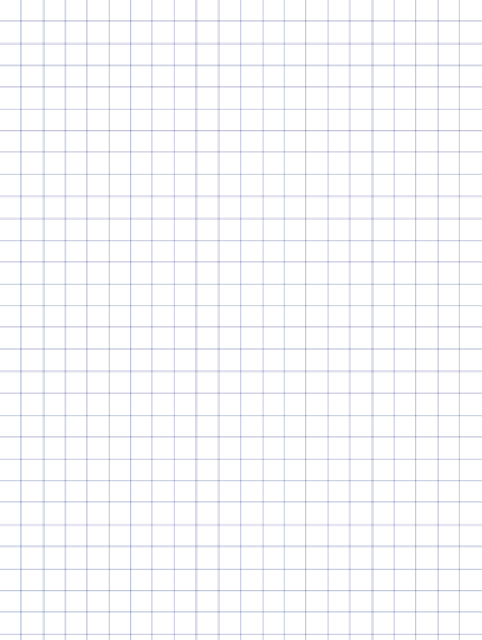
This pattern is drawn by a WebGL 1 fragment shader. Its source:

```glsl
precision highp float;

uniform vec2 u_resolution;

float hash(float n) {
    return fract(sin(n * 12.9898 + 4.1) * 43758.5453);
}

// Light absorbed by the ruled line nearest to coord; pixel is the filter width.
vec3 ruledInk(float coord, float period, float lastLine, float seed, float pixel) {
    float n = clamp(floor((coord - 17.0) / period + 0.5), 0.0, lastLine);

    // Slow beat along the sheet: lines drift and turn from crisp to soft
    float beat = 6.28318 * (n - 1.0) / 7.45;
    float softness = smoothstep(0.5, 0.9, cos(beat));
    float ideal = 17.0 + period * n + 0.3 * sin(beat);
    float center = mix(floor(ideal) + 0.5, floor(ideal + 0.5), softness);
    float halfWidth = mix(0.5, 1.0, softness);
    float coverage = clamp((halfWidth - abs(coord - center)) / pixel + 0.5, 0.0, 1.0);

    // Small changes of hue and strength from line to line
    vec3 violet = vec3(0.185, 0.195, 0.105);
    vec3 blue = vec3(0.215, 0.175, 0.115);
    vec3 ink = mix(violet, blue, hash(n + seed));
    float strength = mix(0.85, 1.25, hash(n * 1.7 + seed + 31.0));
    return ink * strength * coverage * mix(1.0, 0.62, softness);
}

void main() {
    // Canvas height is 512 units, measured from the top left
    float pixel = 512.0 / u_resolution.y;
    vec2 p = vec2(gl_FragCoord.x, u_resolution.y - gl_FragCoord.y) * pixel;

    vec3 columns = ruledInk(p.x, 17.53, 20.0, 3.0, pixel);
    vec3 rows = ruledInk(p.y, 17.51, 28.0, 57.0, pixel);

    // Both inks filter the white paper
    gl_FragColor = vec4((1.0 - columns) * (1.0 - rows), 1.0);
}
```
